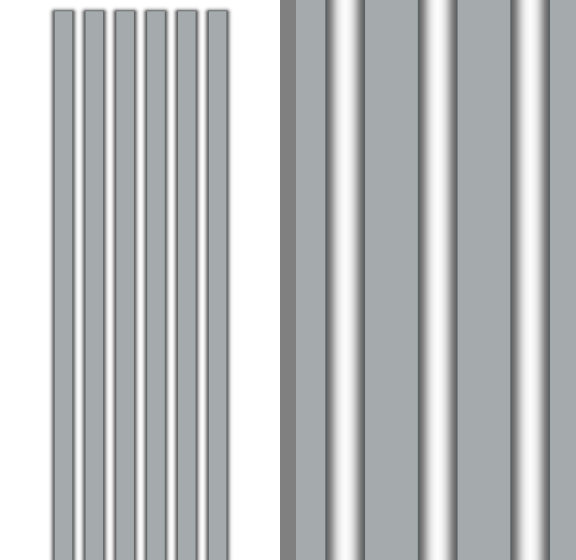
Left, the full canvas; right, a detail of the centre.
Reproduce this pattern procedurally as a Shadertoy shader.

```glsl
#define BAR_COUNT 6.0
#define BAR_PITCH 0.1101
#define BAR_HALF_WIDTH 0.0325
#define ROW_CENTER 0.502
#define TOP_MARGIN 0.039
#define CORNER_RADIUS 0.002
#define OUTLINE_HALF_WIDTH 0.0011
#define SHADOW_SPREAD 0.0113
#define SHADOW_STRENGTH 0.58
#define SHADOW_DROP 0.005
#define BAR_COLOR vec3(0.647, 0.667, 0.675)
#define OUTLINE_COLOR vec3(0.36, 0.385, 0.395)

// Signed distance to a bar that is open downwards, with its top at y = 0
float barDistance(vec2 p) {
    vec2 q = vec2(abs(p.x) - BAR_HALF_WIDTH, p.y) + CORNER_RADIUS;
    return length(max(q, 0.0)) + min(max(q.x, q.y), 0.0) - CORNER_RADIUS;
}

// Antialiased coverage of the region where d < 0
float coverage(float d, float pixel) {
    return clamp(0.5 - d / pixel, 0.0, 1.0);
}

void mainImage(out vec4 fragColor, in vec2 fragCoord) {
    float pixel = 1.0 / iResolution.x;
    vec2 p = fragCoord * pixel;
    p -= vec2(ROW_CENTER, iResolution.y * pixel - TOP_MARGIN);

    // Fold onto the nearest bar of the finite row
    float lastIndex = 0.5 * (BAR_COUNT - 1.0);
    float index = floor(p.x / BAR_PITCH + lastIndex + 0.5);
    index = clamp(index, 0.0, BAR_COUNT - 1.0);
    p.x -= (index - lastIndex) * BAR_PITCH;

    // Soft shadow on white, shifted slightly down
    float shadowDistance = max(barDistance(p + vec2(0.0, SHADOW_DROP)), 0.0) / SHADOW_SPREAD;
    float shadow = SHADOW_STRENGTH * exp(-shadowDistance * shadowDistance);
    vec3 color = vec3(1.0 - shadow);

    // Flat fill and thin outline
    float d = barDistance(p);
    color = mix(color, OUTLINE_COLOR, coverage(d - OUTLINE_HALF_WIDTH, pixel));
    color = mix(color, BAR_COLOR, coverage(d + OUTLINE_HALF_WIDTH, pixel));

    fragColor = vec4(color, 1.0);
}
```
